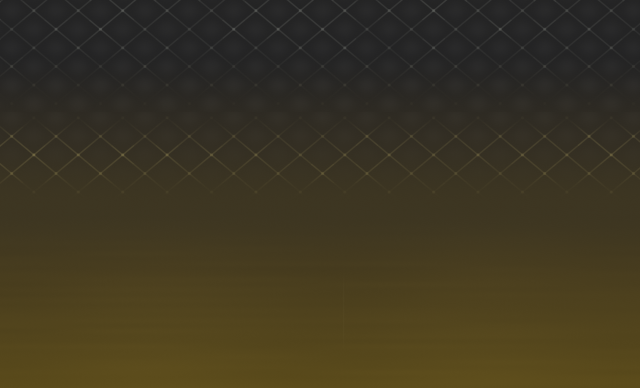
Write a Shadertoy shader that draws this background.

```glsl
float hash(vec2 p) {
    return fract(sin(dot(p, vec2(127.1, 311.7))) * 43758.5453);
}

float smoothNoise(vec2 p) {
    vec2 i = floor(p), f = fract(p);
    f = f * f * (3.0 - 2.0 * f);
    return mix(mix(hash(i), hash(i + vec2(1, 0)), f.x),
               mix(hash(i + vec2(0, 1)), hash(i + vec2(1, 1)), f.x), f.y);
}

// Charcoal at the top, warming to olive gold at the bottom
vec3 backdrop(float down) {
    vec3 c = mix(vec3(0.147, 0.147, 0.149), vec3(0.198, 0.180, 0.141), smoothstep(0.13, 0.37, down));
    c = mix(c, vec3(0.240, 0.211, 0.132), smoothstep(0.32, 0.54, down));
    c = mix(c, vec3(0.282, 0.238, 0.120), smoothstep(0.54, 0.72, down));
    return mix(c, vec3(0.364, 0.300, 0.106), clamp((down - 0.69) / 0.31, 0.0, 1.0));
}

void mainImage(out vec4 fragColor, in vec2 fragCoord) {
    vec2 uv = fragCoord / iResolution.xy;
    float down = 1.0 - uv.y;
    float pixel = 1.0 / iResolution.y;
    vec3 color = backdrop(down);

    // Diamond lattice; the lower band is shifted up a little
    float lower = step(0.288, down);
    vec2 cell = vec2(0.0694, 0.0959);
    vec2 q = (vec2(uv.x, down + 0.0118 * lower) - vec2(0.0182, 0.0754)) / cell;
    vec2 diagonal = vec2(q.x + q.y, q.x - q.y);
    vec2 node = floor(diagonal + 0.5);
    vec2 offset = diagonal - node;

    // Distances to the seams and the studs, in canvas heights
    vec2 size = cell * vec2(iResolution.x / iResolution.y, 1.0);
    float seamDist = min(abs(offset.x), abs(offset.y)) / length(1.0 / size);
    float studDist = length(0.5 * vec2(offset.x + offset.y, offset.x - offset.y) * size);

    // Each band of the lattice fades away downwards
    float upperFade = 1.0 - smoothstep(0.0, 0.29, down);
    float lowerFade = smoothstep(0.29, 0.39, down) * (1.0 - smoothstep(0.39, 0.52, down));
    float fade = mix(upperFade, lowerFade, lower);
    float sparkle = 0.65 + 0.6 * hash(node);

    // Padded cells, lighter in the middle
    vec2 wave = sin(3.14159265 * diagonal);
    float pillow = wave.x * wave.x * wave.y * wave.y;
    color += 0.022 * (pillow - 0.3) * (1.0 - smoothstep(0.2, 0.52, down));

    // Fine seams and studs
    vec3 thread = mix(vec3(0.92, 0.95, 0.88), vec3(1.0, 0.93, 0.52), smoothstep(0.1, 0.36, down));
    float seam = 1.0 - smoothstep(0.0, 0.0011 + pixel, seamDist);
    float stud = 1.0 - smoothstep(0.0015, 0.0045 + 0.5 * pixel, studDist);
    color += thread * (0.085 * seam * fade + 0.12 * stud * sqrt(fade)) * sparkle;

    // Faint horizontal streaks and broad glows in the gold
    float gold = smoothstep(0.5, 0.75, down);
    float streak = smoothNoise(vec2(uv.x * 5.0, down * 75.0)) - 0.5;
    color += vec3(0.012, 0.010, 0.004) * gold * (streak - 0.5 * cos(12.566 * uv.x));

    // Hairline scratch
    float scratch = 1.0 - smoothstep(0.0, 0.0006 + 0.7 / iResolution.x, abs(uv.x - 0.537));
    color += 0.012 * scratch * smoothstep(0.69, 0.76, down) * (1.0 - smoothstep(0.85, 0.92, down));

    // Dither against banding
    color += (hash(fragCoord) - 0.5) / 255.0;
    fragColor = vec4(color, 1.0);
}
```
